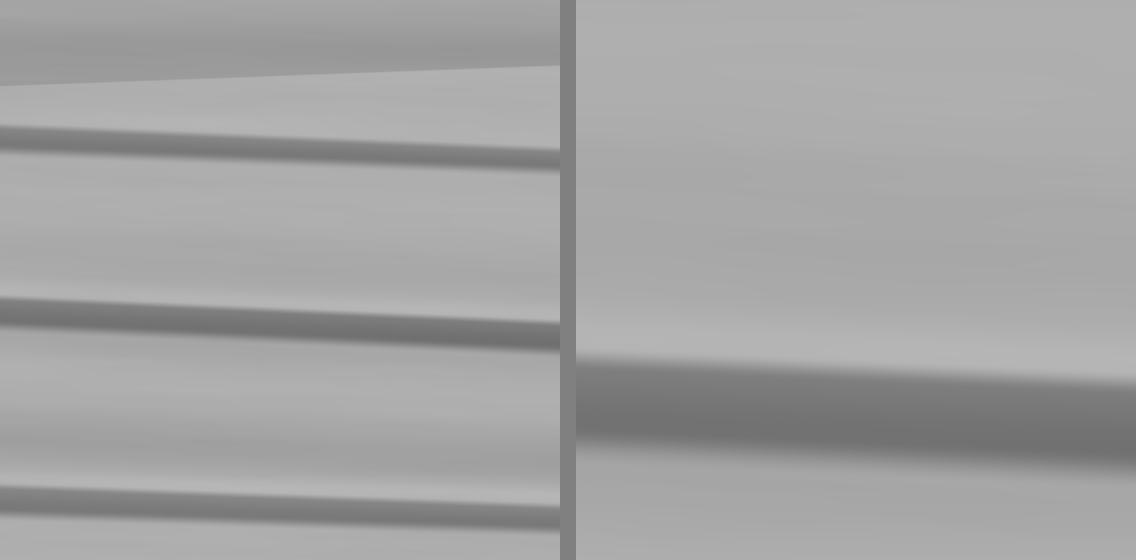
Left: the whole. Right: its middle third, enlarged.
Reproduce this texture procedurally as a WebGL 2 fragment shader.

```glsl
#version 300 es
precision highp float;
// Smooth grey siding boards with three soft, tilted grooves and a shaded band on top.

uniform vec2 u_resolution;
out vec4 fragColor;

float hash(vec2 p) {
    p = fract(p * vec2(0.1031, 0.1137));
    p += dot(p, p.yx + 33.33);
    return fract((p.x + p.y) * p.x * 7.13);
}

float valueNoise(vec2 p) {
    vec2 cell = floor(p);
    vec2 f = fract(p);
    f = f * f * (3.0 - 2.0 * f);
    float low = mix(hash(cell), hash(cell + vec2(1, 0)), f.x);
    float high = mix(hash(cell + vec2(0, 1)), hash(cell + vec2(1, 1)), f.x);
    return mix(low, high, f.y);
}

float bump(float x, float center, float width) {
    float t = (x - center) / width;
    return exp(-t * t);
}

// Fine brushed grain, stretched along the boards
float grain(vec2 p) {
    float sum = 0.0;
    float weight = 0.5;
    vec2 scale = vec2(2.5, 38.0);
    for (int i = 0; i < 3; i++) {
        sum += weight * (valueNoise(p * scale + float(i) * 17.0) - 0.5);
        scale *= 2.1;
        weight *= 0.6;
    }
    return sum;
}

void main() {
    vec2 uv = gl_FragCoord.xy / u_resolution;
    float depth = 1.0 - uv.y;
    float pixel = 1.0 / u_resolution.y;
    float tone = 0.687;
    float grooveMask = 0.0;
    float grooveTone = 0.0;

    for (int i = 0; i < 3; i++) {
        // Spacing grows slightly from one groove to the next
        float n = float(i);
        float middle = step(0.5, n) * step(n, 1.5);
        float slope = 0.039 - 0.003 * n + 0.009 * middle;
        float center = 0.247 + 0.31 * n + 0.013 * n * (n - 1.0) + slope * uv.x;
        float s = depth - center;
        float halfWidth = 0.0235 + 0.0015 * n + 0.002 * middle - 0.003 * uv.x * (1.0 - middle);

        // Board relief: hollow belly, bright lip, dim ledge under the groove
        tone -= 0.029 * n * bump(s, -0.105, 0.058);
        tone += (0.012 + 0.014 * n) * bump(s, -0.04, 0.02);
        tone -= (0.008 + 0.026 * middle) * bump(s, 0.045, 0.03);

        // Crisp upper edge, softer lower edge
        float mask = smoothstep(-halfWidth - 0.006, -halfWidth + 0.009, s)
                   * (1.0 - smoothstep(halfWidth - 0.012, halfWidth + 0.012, s));
        float inner = mix(0.515, 0.46, smoothstep(-halfWidth, 0.5 * halfWidth, s));
        inner += 0.012 - 0.022 * middle - 0.012 * uv.x * middle;
        grooveMask = max(grooveMask, mask);
        grooveTone += mask * inner;
    }
    tone = mix(tone, grooveTone / max(grooveMask, 0.001), grooveMask);

    // Shaded top band with a clean slanted boundary
    float edge = 0.154 - 0.037 * uv.x;
    float bandTone = 0.65 - 0.055 * smoothstep(0.0, 0.09, depth)
                   + 0.02 * smoothstep(0.09, 0.155, depth);
    float blur = max(0.0018, pixel);
    tone = mix(bandTone, tone, smoothstep(-blur, blur, depth - edge));

    // Grain follows the tilt and fades inside the grooves
    vec2 along = vec2(uv.x, depth - 0.03 * uv.x);
    tone += 0.024 * grain(along) * (1.0 - 0.6 * grooveMask);
    fragColor = vec4(vec3(tone), 1.0);
}
```
